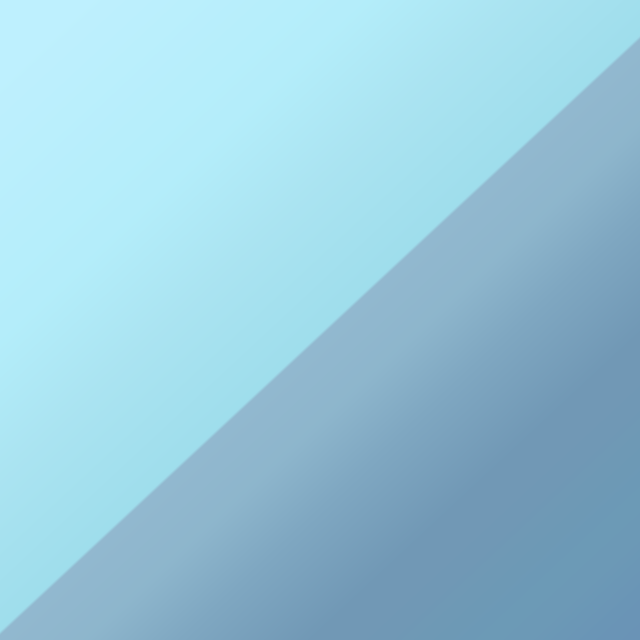
Write a Shadertoy shader that draws this background.

```glsl
// Two flat panels meeting along a rising diagonal: pale cyan above, slate blue below.
// Each panel is shaded by a smooth colour ramp over the signed distance to that
// diagonal, and the seam is blended across a narrow soft band.

#define EDGE_START 0.0104     // height of the seam at the left side
#define EDGE_SLOPE 0.931      // rise of the seam across the canvas
#define EDGE_SOFTNESS 0.0030  // half width of the seam blend, in canvas units

const vec3 CYAN_SEAM  = vec3(0.622, 0.868, 0.924);
const vec3 CYAN_MID   = vec3(0.668, 0.893, 0.946);
const vec3 CYAN_BAND  = vec3(0.704, 0.930, 0.980);
const vec3 CYAN_PALE  = vec3(0.746, 0.940, 0.995);

const vec3 SLATE_SEAM = vec3(0.572, 0.722, 0.812);
const vec3 SLATE_SOFT = vec3(0.554, 0.712, 0.800);
const vec3 SLATE_MID  = vec3(0.498, 0.655, 0.757);
const vec3 SLATE_DEEP = vec3(0.442, 0.596, 0.710);
const vec3 SLATE_TEAL = vec3(0.424, 0.602, 0.712);
const vec3 SLATE_BLUE = vec3(0.414, 0.578, 0.712);

// Linear position between two ramp stops, clamped to 0..1.
float ramp(float from, float to, float x) {
    return clamp((x - from) / (to - from), 0.0, 1.0);
}

// Upper panel: brightens away from the seam.
vec3 cyanPanel(float dist) {
    vec3 color = mix(CYAN_SEAM, CYAN_MID, ramp(0.0, 0.18, dist));
    color = mix(color, CYAN_BAND, ramp(0.18, 0.335, dist));
    return mix(color, CYAN_PALE, ramp(0.335, 0.64, dist));
}

// Lower panel: darkens away from the seam, with a faint teal band near the corner.
vec3 slatePanel(float depth) {
    vec3 color = mix(SLATE_SEAM, SLATE_SOFT, ramp(0.0, 0.10, depth));
    color = mix(color, SLATE_MID, ramp(0.10, 0.20, depth));
    color = mix(color, SLATE_DEEP, ramp(0.20, 0.34, depth));
    color = mix(color, SLATE_TEAL, smoothstep(0.38, 0.52, depth));
    return mix(color, SLATE_BLUE, smoothstep(0.54, 0.68, depth));
}

void mainImage(out vec4 fragColor, in vec2 fragCoord) {
    vec2 uv = fragCoord / iResolution.xy;

    // Signed distance to the seam, positive above it.
    float dist = (uv.y - EDGE_START - EDGE_SLOPE * uv.x)
               / length(vec2(1.0, EDGE_SLOPE));

    // Never let the blend fall below one pixel on small canvases.
    float blend = max(EDGE_SOFTNESS, 0.8 / min(iResolution.x, iResolution.y));
    float above = smoothstep(-blend, blend, dist);
    fragColor = vec4(mix(slatePanel(-dist), cyanPanel(dist), above), 1.0);
}
```
